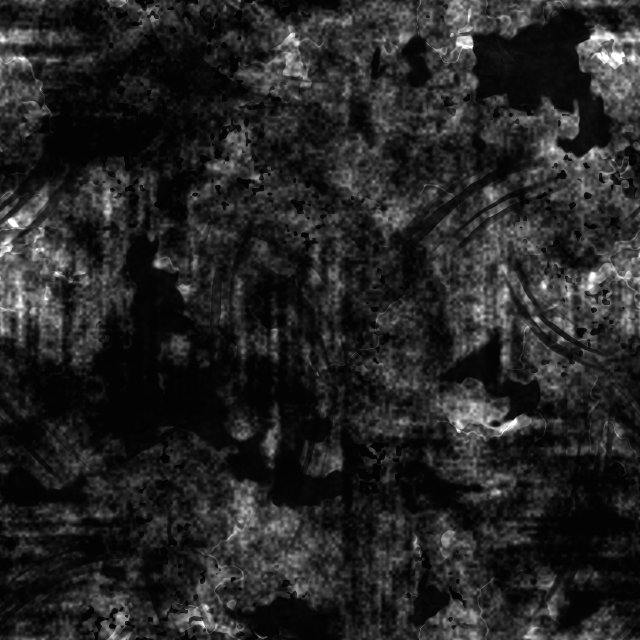
A WebGL 2 fragment shader for this texture:

```glsl
#version 300 es
precision highp float;

uniform vec2 u_resolution;
out vec4 fragColor;

#define CLOUD_CELLS 4.0
#define MOTTLE_CELLS 22.0
#define GRAIN_CELLS 190.0
#define BLOT_CELLS 9.0
#define VEIN_CELLS 8.0
#define BRUSH_CELLS 5.0
#define BRISTLES 24.0
#define BASE_TONE 0.41
#define CONTRAST 0.235

float hash(vec2 p, float seed) {
    vec3 q = fract(vec3(p.xyx + seed * 7.13) * vec3(0.1031, 0.1030, 0.0973));
    q += dot(q, q.yzx + 33.33);
    return fract((q.x + q.y) * q.z);
}

// Value noise in -1..1 that wraps after "period" cells
float noise(vec2 p, vec2 period, float seed) {
    vec2 i = floor(p), f = fract(p);
    vec2 a = mod(i, period), b = mod(i + 1.0, period);
    f = f * f * (3.0 - 2.0 * f);
    float low = mix(hash(a, seed), hash(vec2(b.x, a.y), seed), f.x);
    float high = mix(hash(vec2(a.x, b.y), seed), hash(b, seed), f.x);
    return mix(low, high, f.y) * 2.0 - 1.0;
}

// Layered wrapping noise, scaled to a deviation of about one
float fbm(vec2 uv, vec2 period, int octaves, float gain, float seed) {
    float sum = 0.0, power = 0.0, amp = 1.0;
    for (int k = 0; k < octaves; k++) {
        float layer = seed + float(k);
        sum += amp * noise(uv * period + 0.37 * layer, period, layer);
        power += amp * amp;
        amp *= gain;
        period *= 2.0;
    }
    return sum / (0.43 * sqrt(power));
}

// Scattered, bent bundles of bristle marks
float brushMarks(vec2 uv, float cells, float seed) {
    vec2 p = uv * cells, home = floor(p);
    float marks = 0.0;
    for (int k = 0; k < 9; k++) {
        vec2 cell = home + vec2(k % 3, k / 3) - 1.0;
        vec2 id = mod(cell, cells);
        vec2 jitter = vec2(hash(id, seed), hash(id, seed + 1.0)) - 0.5;
        float angle = 6.2832 * hash(id, seed + 2.0);
        float bend = hash(id, seed + 3.0) - 0.5;
        float strength = smoothstep(0.25, 0.7, hash(id, seed + 4.0));
        vec2 d = p - cell - 0.5 - 0.5 * jitter;
        vec2 q = vec2(cos(angle) * d.x + sin(angle) * d.y,
                      cos(angle) * d.y - sin(angle) * d.x);
        q.y += bend * q.x * q.x;
        float bristle = noise(vec2(q.x * 1.6, q.y * BRISTLES) + 40.0, vec2(256.0), seed + angle);
        float ragged = noise(vec2(3.0, q.y * BRISTLES) + 40.0, vec2(256.0), seed + 5.0);
        float along = 1.0 - smoothstep(0.35, 0.8, abs(q.x) + 0.2 * ragged);
        float across = 1.0 - smoothstep(0.12, 0.32, abs(q.y));
        float line = 0.25 + 0.75 * smoothstep(-0.05, 0.4, bristle);
        marks = max(marks, strength * along * across * line);
    }
    return marks;
}

void main() {
    vec2 uv = gl_FragCoord.xy / u_resolution;
    vec2 warp = vec2(fbm(uv, vec2(6.0), 5, 0.6, 11.0), fbm(uv, vec2(6.0), 5, 0.6, 23.0));
    vec2 bent = uv + 0.022 * warp;

    // Smoky ground with mottling and grain
    float cloud = fbm(bent, vec2(CLOUD_CELLS), 5, 0.6, 31.0);
    float mottle = fbm(uv + 0.004 * warp, vec2(MOTTLE_CELLS), 4, 0.75, 43.0);
    float grain = noise(uv * GRAIN_CELLS, vec2(GRAIN_CELLS), 53.0) / 0.43;
    float tone = 0.62 * cloud + 0.42 * mottle + 0.24 * grain;

    // Faint wiped streaks, upright and level
    float wiped = fbm(bent, vec2(5.0), 3, 0.5, 61.0);
    float upright = fbm(uv + 0.002 * warp, vec2(80.0, 5.0), 2, 0.6, 67.0);
    float level = fbm(uv + 0.002 * warp, vec2(5.0, 70.0), 2, 0.6, 71.0);
    tone += 0.4 * upright * smoothstep(0.3, 1.4, wiped);
    tone += 0.45 * level * smoothstep(0.3, 1.4, -wiped);

    // Pale worn patches, flaked chips and thin veins
    float worn = smoothstep(0.5, 2.0, fbm(bent, vec2(3.0), 5, 0.6, 79.0));
    float chips = fbm(uv + 0.012 * warp.yx, vec2(18.0), 4, 0.6, 83.0);
    float patches = smoothstep(0.2, 1.3, fbm(bent, vec2(7.0), 3, 0.5, 89.0) + 0.3 * cloud);
    float ridge = abs(fbm(uv + 0.03 * warp, vec2(VEIN_CELLS), 3, 0.5, 97.0));
    float vein = 1.0 - smoothstep(0.02, 0.16, ridge);
    tone += 0.9 * worn + 1.1 * patches * smoothstep(1.0, 1.5, chips);
    tone += patches * vein * (0.7 + 0.9 * worn);

    // Dark pits crumbling out of the surface
    float pits = smoothstep(0.9, 1.5, fbm(uv, vec2(85.0), 2, 0.6, 103.0));
    tone -= 1.5 * pits * smoothstep(0.0, 1.2, fbm(bent, vec2(6.0), 4, 0.6, 107.0));

    // Ink blots and dry brush marks
    float blot = smoothstep(1.25, 1.6, fbm(uv + 0.015 * warp, vec2(BLOT_CELLS), 4, 0.45, 113.0));
    float brush = brushMarks(uv + 0.003 * warp, BRUSH_CELLS, 127.0);
    float ink = (1.0 - 0.93 * blot) * (1.0 - 0.8 * brush);

    float value = max(BASE_TONE + CONTRAST * tone, 0.0);
    float shade = 0.012 + value * value * ink;
    fragColor = vec4(vec3(min(shade, 1.0)), 1.0);
}
```
